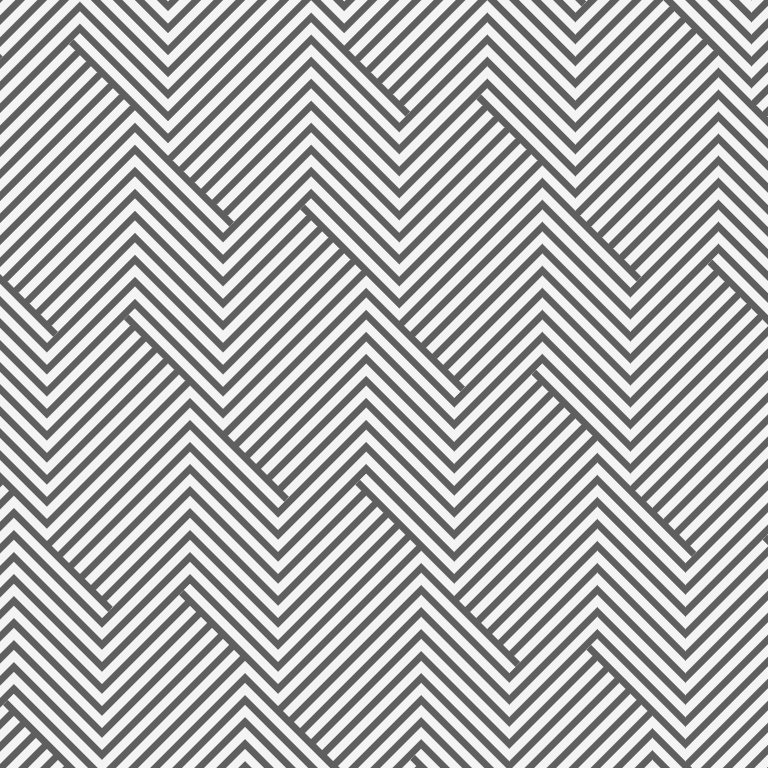
A WebGL 1 fragment shader for this pattern:

```glsl
precision highp float;

uniform vec2 u_resolution;

const float HALF_LINE = 0.22;

// Coverage of unit-spaced lines centred on whole numbers
float stripes(float t, float pixel) {
  float d = abs(fract(t + 0.5) - 0.5);
  return clamp(0.5 + (HALF_LINE - d) / pixel, 0.0, 1.0);
}

// Signed inside distance to one block of falling lines; pad widens it across the lines
float fallingBlock(vec2 q, float pad) {
  float left = q.x - min(-q.y, 8.0 + HALF_LINE);
  float right = max(8.0 - q.y, 9.0 - HALF_LINE) - q.x;
  float bottom = q.y + 9.0 + pad;
  // The upper edge rises one band where it meets the block above
  float top = max(pad - q.y, min(1.0 - q.y, 3.0 - q.x - q.y));
  return min(min(left, right), min(bottom, top));
}

void main() {
  float scale = 34.88;
  float pixel = 1.414 * scale / u_resolution.y;
  vec2 p = gl_FragCoord.xy / u_resolution.y;
  p = vec2(p.x, 1.0 - p.y) * scale - vec2(6.13, 5.79);

  // Diagonal axes: x counts rising lines, y counts falling lines
  vec2 q = vec2(p.x + p.y, p.x - p.y);

  // Nearest block on the skewed lattice
  vec2 stepA = vec2(3.0, 13.0);
  vec2 stepB = vec2(15.0, -10.0);
  vec2 c = q - vec2(8.5, -4.5);
  vec2 cell = floor(vec2(10.0 * c.x + 15.0 * c.y, 13.0 * c.x - 3.0 * c.y) / 225.0 + 0.5);
  vec2 local = q - cell.x * stepA - cell.y * stepB;

  float inside = -1.0;
  float rails = -1.0;
  for (int j = -1; j <= 1; j++) {
    vec2 r = local - float(j) * stepB;
    inside = max(inside, fallingBlock(r, 0.0));
    rails = max(rails, fallingBlock(r, 0.5));
  }
  inside = clamp(0.5 + inside / pixel, 0.0, 1.0);
  rails = clamp(0.5 + rails / pixel, 0.0, 1.0);

  // Rising lines outside, falling lines inside, full-width lines along block edges
  float rising = stripes(q.x, pixel);
  float falling = stripes(q.y, pixel);
  float ink = max(mix(rising, falling, inside), falling * rails);

  gl_FragColor = vec4(mix(vec3(0.957), vec3(0.373), ink), 1.0);
}
```
